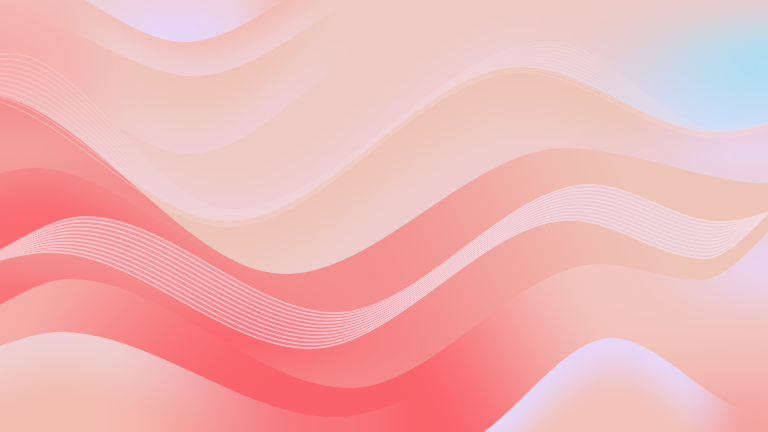
Give the GLSL for this background, as a WebGL 1 fragment shader.

```glsl
precision highp float;
// Layered flowing waves in coral, peach and lavender, with fine line ribbons and a blue glow.
uniform vec2 u_resolution;

const vec3 RED = vec3(0.98, 0.39, 0.42);
const vec3 CORAL = vec3(0.96, 0.56, 0.56);
const vec3 PEACH = vec3(0.935, 0.77, 0.72);
const vec3 BLUSH = vec3(0.94, 0.81, 0.82);
const vec3 LAVENDER = vec3(0.91, 0.84, 0.96);
const vec3 SKY = vec3(0.69, 0.87, 0.95);

float pixel; // size of one pixel in scene units

// Height eased from one turning point to the next
float wave(float x, vec2 a, vec2 b, vec2 c, vec2 d, vec2 e, vec2 f) {
    return a.y + (b.y - a.y) * smoothstep(a.x, b.x, x)
               + (c.y - b.y) * smoothstep(b.x, c.x, x)
               + (d.y - c.y) * smoothstep(c.x, d.x, x)
               + (e.y - d.y) * smoothstep(d.x, e.x, x)
               + (f.y - e.y) * smoothstep(e.x, f.x, x);
}

// Single crest or trough through three turning points
float arch(float x, vec2 a, vec2 b, vec2 c) {
    return wave(x, a, b, c, c + vec2(1, 0), c + vec2(2, 0), c + vec2(3, 0));
}

// Smooth coverage of the side where d is positive
float fill(float d) {
    return smoothstep(-0.75 * pixel, 0.75 * pixel, d);
}

// Soft round spot
float glow(vec2 p, vec2 center, vec2 radius) {
    vec2 q = (p - center) / radius;
    return exp(-dot(q, q));
}

// Evenly spread fine lines between two curves
float ribbon(float y, float top, float bottom) {
    float lines = 0.0;
    for (int i = 0; i <= 10; i++) {
        float d = abs(y - mix(top, bottom, float(i) / 10.0));
        lines = max(lines, 1.0 - smoothstep(0.003, 0.005 + pixel, d));
    }
    return lines;
}

void main() {
    // Scene is 7.68 wide and 4.32 tall, y pointing down
    vec2 uv = gl_FragCoord.xy / u_resolution;
    vec2 p = vec2(uv.x, 1.0 - uv.y) * vec2(7.68, 4.32);
    float x = p.x, y = p.y;
    pixel = 4.32 / u_resolution.y;

    // Wave edges, from top to bottom
    float crest = wave(x, vec2(-0.3, 0.92), vec2(2.28, 2.21), vec2(5.2, 0.67),
                       vec2(7.15, 1.32), vec2(9.0, 0.9), vec2(10.0, 0.9));
    float band = wave(x, vec2(-0.2, 0.94), vec2(2.85, 2.74), vec2(5.65, 1.48),
                      vec2(7.75, 1.84), vec2(9.0, 1.6), vec2(10.0, 1.6));
    float shade = arch(x, vec2(-1.0, 2.0), vec2(0.35, 1.68), vec2(2.85, 2.74));
    float ribbonTop = wave(x, vec2(-0.6, 2.7), vec2(0.85, 2.17), vec2(3.35, 3.13),
                           vec2(5.9, 1.85), vec2(7.2, 2.22), vec2(8.5, 1.9));
    float ribbonBottom = wave(x, vec2(-0.6, 2.7), vec2(0.5, 2.52), vec2(3.1, 3.48),
                              vec2(5.7, 2.2), vec2(7.05, 2.58), vec2(8.1, 1.9));
    float low = wave(x, vec2(-0.6, 3.25), vec2(0.7, 2.79), vec2(3.5, 3.88),
                     vec2(6.0, 2.64), vec2(7.0, 2.8), vec2(8.2, 2.0));
    float leftHill = arch(x, vec2(-0.6, 3.6), vec2(0.6, 3.32), vec2(3.35, 4.17));
    leftHill -= 0.32 * smoothstep(3.35, 4.7, x);
    float rightHill = arch(x, vec2(4.4, 4.5), vec2(6.12, 3.38), vec2(7.6, 4.12));

    // Backdrop with a pink left side
    vec3 color = mix(PEACH, BLUSH, 0.5 + 0.5 * smoothstep(0.6, 0.0, crest - y));
    color = mix(color, vec3(0.97, 0.66, 0.65), 0.85 * glow(p, vec2(-0.1, 0.6), vec2(1.3, 0.8)));

    // Hanging bowls at the upper left
    float bowl = arch(x, vec2(0.3, 0.9), vec2(1.9, 1.54), vec2(4.2, 0.3));
    vec3 bowlColor = mix(PEACH, BLUSH, smoothstep(0.7, 0.0, bowl - y));
    color = mix(color, bowlColor, fill(bowl - y) * smoothstep(0.7, 1.9, x) * smoothstep(3.7, 2.6, x));
    bowl = arch(x, vec2(0.0, 0.12), vec2(1.95, 0.76), vec2(4.2, -0.2));
    bowlColor = mix(vec3(0.95, 0.74, 0.71), BLUSH, smoothstep(0.45, 0.0, bowl - y));
    color = mix(color, bowlColor, fill(bowl - y) * smoothstep(0.5, 1.4, x) * smoothstep(3.6, 2.8, x));
    bowl = arch(x, vec2(0.05, -0.3), vec2(1.85, 0.42), vec2(3.65, -0.3));
    bowlColor = mix(BLUSH, LAVENDER, glow(p, vec2(1.75, 0.35), vec2(0.8, 0.4)));
    color = mix(color, bowlColor, fill(bowl - y) * smoothstep(3.0, 2.3, x));

    // Blue glow at the upper right
    color = mix(color, vec3(0.83, 0.87, 0.98), 0.95 * glow(p, vec2(7.3, 1.15), vec2(1.2, 0.65)));
    color = mix(color, SKY, glow(p, vec2(7.8, 0.65), vec2(1.15, 0.5)));

    // Pale band under the crest
    vec3 layer = mix(PEACH, BLUSH, 0.75 * smoothstep(0.1, 0.9, y - crest));
    layer = mix(layer, LAVENDER, 0.8 * glow(p, vec2(7.5, 1.55), vec2(1.1, 0.4)));
    color = mix(color, layer, fill(y - crest));

    // Coral band, deeper under the shaded edge
    vec3 warm = mix(CORAL, PEACH, smoothstep(3.2, 6.8, x - 0.5 * (y - 2.2)));
    layer = mix(warm, vec3(0.95, 0.66, 0.65), 0.6 * glow(p, vec2(0.2, 1.5), vec2(0.9, 0.3)));
    color = mix(color, layer, fill(y - band));
    layer = mix(warm, RED, 0.8 * smoothstep(3.9, 1.0, x) * smoothstep(-0.2, 0.55, y - shade));
    color = mix(color, layer, fill(y - max(shade, band)));

    // Wave beneath the ribbon
    layer = mix(warm, RED, 0.85 * glow(p, vec2(2.3, 3.4), vec2(1.5, 0.45)));
    layer = mix(layer, RED, 0.6 * glow(p, vec2(0.0, 2.95), vec2(0.9, 0.25)));
    color = mix(color, layer, fill(y - ribbonTop));

    // Lower wave, red in the trough and pale at the right
    layer = mix(vec3(0.96, 0.68, 0.66), RED, smoothstep(0.2, 2.8, x + 0.7 * (y - low)));
    layer = mix(layer, vec3(0.95, 0.77, 0.74), smoothstep(3.6, 6.2, x - 0.6 * (y - 3.2)));
    layer = mix(layer, LAVENDER, 0.85 * glow(p, vec2(7.7, 2.65), vec2(0.9, 0.45)));
    layer = mix(layer, CORAL, 0.6 * glow(p, vec2(7.5, 4.3), vec2(1.3, 0.6)));
    color = mix(color, layer, fill(y - low));

    // Hills along the bottom
    layer = mix(BLUSH, vec3(0.955, 0.74, 0.7), smoothstep(0.0, 0.7, y - leftHill));
    layer = mix(layer, vec3(0.97, 0.46, 0.48), smoothstep(0.9, 3.2, x));
    color = mix(color, layer, fill(y - leftHill) * smoothstep(4.3, 3.4, x));
    layer = mix(LAVENDER, vec3(0.955, 0.76, 0.73), smoothstep(0.0, 0.65, y - rightHill));
    color = mix(color, layer, fill(y - rightHill) * smoothstep(7.5, 6.7, x));

    // Bright ribbon of lines, then the faint one above the crest
    float inside = fill(y - ribbonTop) * fill(ribbonBottom - y);
    color = mix(color, LAVENDER, inside * (0.15 + 0.3 * smoothstep(3.0, 5.2, x)));
    color = mix(color, vec3(0.97, 0.88, 0.9), 0.6 * ribbon(y, ribbonTop, ribbonBottom));
    float veil = wave(x, vec2(0.1, 0.54), vec2(2.3, 2.1), vec2(5.5, 0.42),
                      vec2(7.2, 1.3), vec2(9.0, 0.9), vec2(10.0, 0.9));
    color = mix(color, vec3(0.96, 0.86, 0.87), 0.3 * ribbon(y, veil, crest + 0.05));

    gl_FragColor = vec4(color, 1.0);
}
```
